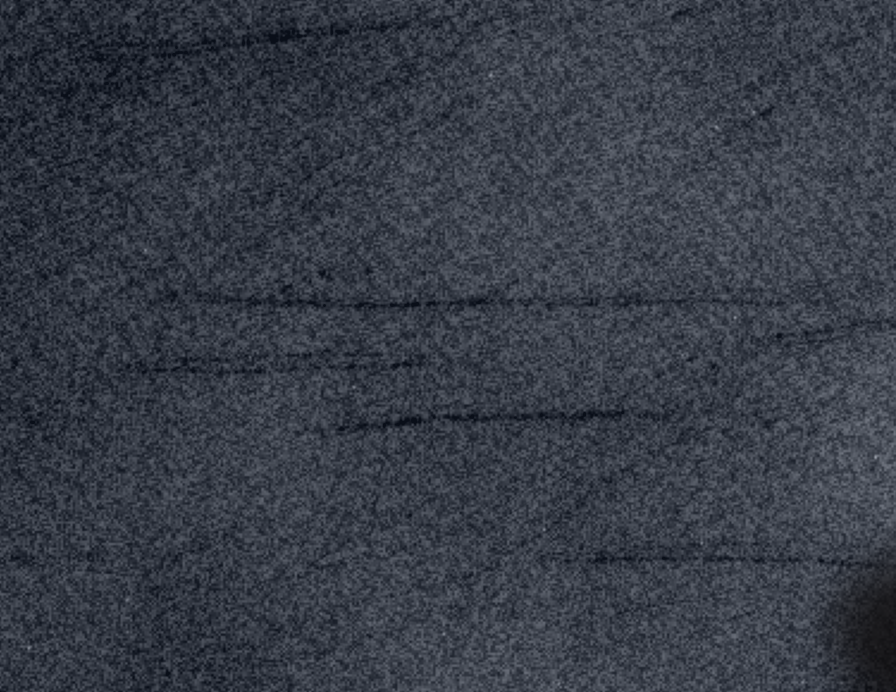
Give the GLSL for this texture, as a Shadertoy shader.

```glsl
// Dark slate-blue worn leather: fine grain over soft cloudy shading, crossed by
// slanting hairline wrinkles and a few long, broken, gently bending creases.
// All parts are summed into one tone, which is then tinted cool blue.

const vec3 COOL_TINT = vec3(-0.021, 0.0, 0.041);
const vec3 BURNT_BROWN = vec3(0.075, 0.068, 0.07);

float hash(vec2 p) {
    return fract(sin(dot(p, vec2(12.9898, 78.233))) * 43758.5453);
}

float noise(vec2 p) {
    vec2 cell = floor(p), f = fract(p);
    f = f * f * (3.0 - 2.0 * f);
    float low = mix(hash(cell), hash(cell + vec2(1, 0)), f.x);
    float high = mix(hash(cell + vec2(0, 1)), hash(cell + vec2(1, 1)), f.x);
    return mix(low, high, f.y);
}

float fbm(vec2 p) {
    float sum = 0.0, weight = 0.5;
    for (int i = 0; i < 4; i++) {
        sum += weight * noise(p);
        p = p * 2.03 + 17.3;
        weight *= 0.5;
    }
    return sum / 0.9375;
}

vec2 rotate(vec2 p, float angle) {
    float c = cos(angle), s = sin(angle);
    return vec2(c * p.x + s * p.y, c * p.y - s * p.x);
}

float softLine(float distance, float width) {
    float d = distance / width;
    return exp(-d * d);
}

// Patchy hairlines along one direction
float wrinkles(vec2 p, float angle, float density, float seed) {
    vec2 q = rotate(p, angle);
    q.y += 0.06 * fbm(p * 2.5 + seed);
    float ridge = 1.0 - abs(2.0 * noise(q * vec2(4.0, density) + seed) - 1.0);
    float patches = smoothstep(0.4, 0.68, fbm(q * vec2(2.0, 6.0) + seed * 3.0));
    return smoothstep(0.65, 1.0, ridge) * patches;
}

// Long double-stranded creases running across the sheet
float longCreases(vec2 p, float aspect, float breakUp) {
    float sum = 0.0;
    float t = p.x / aspect;
    for (int i = 0; i < 7; i++) {
        float id = float(i);
        float slope = mix(-0.08, 0.2, hash(vec2(id, 3.1)));
        float bend = 0.25 * (hash(vec2(id, 7.7)) - 0.5);
        float y = 0.03 + 0.14 * id + 0.06 * (hash(vec2(id, 1.3)) - 0.5);
        y += slope * t + bend * t * (1.0 - t) + 0.018 * fbm(vec2(p.x * 7.0, id * 9.1));
        float gap = 0.07 * (noise(vec2(p.x * 2.5, id * 5.3)) - 0.4);
        float fade = smoothstep(0.25, 0.65, noise(vec2(p.x * 2.2 + id * 4.7, id)));
        float strands = softLine(p.y - y, 0.0036) + 0.65 * softLine(p.y - y - gap, 0.003);
        float halo = 0.22 * softLine(p.y - y - 0.5 * gap, 0.018);
        sum += fade * (strands * breakUp + halo);
    }
    return min(sum, 1.3);
}

// Short straight strokes, scattered and mostly rising to the right
float shortCreases(vec2 p, float aspect, float breakUp) {
    float sum = 0.0;
    for (int i = 0; i < 30; i++) {
        float id = float(i);
        vec2 centre = vec2(hash(vec2(id, 11.0)) * aspect, hash(vec2(id, 23.0)));
        float angle = mix(0.12, 0.68, hash(vec2(id, 37.0)));
        float halfLength = mix(0.08, 0.24, hash(vec2(id, 41.0)));
        vec2 q = rotate(p - centre, angle);
        q.y += 0.6 * (hash(vec2(id, 53.0)) - 0.5) * q.x * q.x;
        q.y += 0.008 * (noise(vec2(q.x * 18.0, id)) - 0.5);
        float taper = 1.0 - smoothstep(0.3, 1.0, abs(q.x) / halfLength);
        sum += taper * softLine(q.y, 0.003) * breakUp;
    }
    return min(sum, 1.2);
}

// Sparse round marks: one candidate per grid cell, kept with a given chance
float specks(vec2 p, float grid, float chance, float radius, float seed) {
    vec2 cell = floor(p * grid);
    vec2 jitter = vec2(hash(cell + seed), hash(cell + seed + 5.0));
    float d = length(fract(p * grid) - mix(vec2(0.3), vec2(0.7), jitter)) / grid;
    return step(1.0 - chance, hash(cell + seed + 9.0)) * softLine(d, radius);
}

void mainImage(out vec4 fragColor, in vec2 fragCoord) {
    vec2 p = fragCoord / iResolution.y;
    float aspect = iResolution.x / iResolution.y;

    // Broad light: dim on the left, brighter on the right
    float tone = mix(0.215, 0.29, smoothstep(-0.1, 0.95, p.x / aspect));
    tone += 0.12 * (fbm(p * 3.0 + 4.0) - 0.5);
    tone -= 0.06 * (1.0 - smoothstep(0.0, 0.4, length(p - vec2(0.0, 0.95))));

    // Wrinkles and creases, broken up by the grain
    float breakUp = smoothstep(0.15, 0.75, noise(p * 110.0 + 31.0));
    float hairlines = wrinkles(p, 0.56, 62.0, 2.0) + 0.8 * wrinkles(p, 0.3, 48.0, 13.0);
    tone -= 0.05 * hairlines * mix(0.4, 1.0, breakUp);
    tone -= 0.11 * longCreases(p, aspect, mix(0.45, 1.0, breakUp));
    tone -= 0.075 * shortCreases(p, aspect, breakUp);

    // Fine grain, pits and pale flecks
    tone += 0.21 * (noise(p * 290.0) - 0.5) + 0.10 * (noise(p * 150.0 + 7.0) - 0.5);
    tone -= 0.16 * specks(p, 14.0, 0.025, 0.005, 3.0);
    tone += 0.22 * specks(p, 40.0, 0.012, 0.0025, 19.0);

    // Cool tint and a burnt lower right corner
    vec3 color = max(vec3(tone), 0.055) + COOL_TINT;
    float edge = length((p - vec2(aspect, 0.07)) * vec2(1.0, 0.75));
    float burn = 1.0 - smoothstep(0.02, 0.14, edge + 0.04 * (fbm(p * 9.0) - 0.5));
    color = mix(color, BURNT_BROWN + 0.12 * (color - 0.2), 0.9 * burn);
    fragColor = vec4(color, 1.0);
}
```
